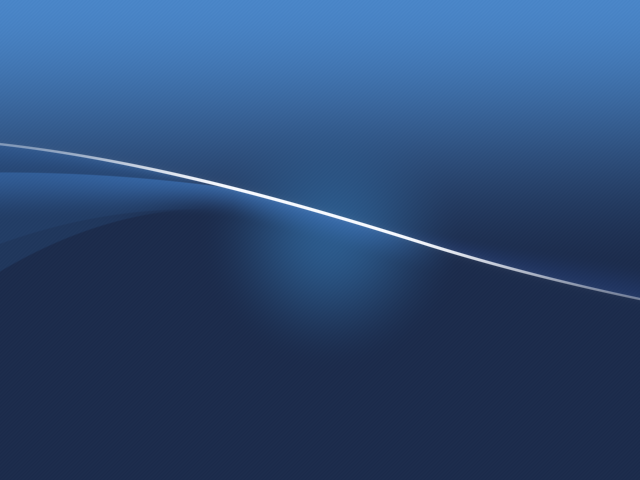
Give the GLSL for this background, as a Shadertoy shader.

```glsl
const vec3 NAVY = vec3(0.110, 0.172, 0.298);
const vec3 SKY = vec3(0.290, 0.525, 0.785);
const vec3 GLOW = vec3(0.178, 0.370, 0.570);
const vec3 SHEEN = vec3(0.225, 0.430, 0.690);
const vec3 VEIL = vec3(0.138, 0.245, 0.405);
const vec3 DUSK = vec3(0.135, 0.225, 0.420);

// Cubic through two (x, height, slope) knots
float hermite(float x, vec3 a, vec3 b) {
    float span = b.x - a.x;
    float t = clamp((x - a.x) / span, 0.0, 1.0);
    float rise = t * t * (3.0 - 2.0 * t);
    float bend = t * (1.0 - t) * (a.z * (1.0 - t) - b.z * t);
    return mix(a.y, b.y, rise) + span * bend;
}

float ribbonHeight(float x) {
    vec3 left = vec3(0.0, 0.6997, -0.15);
    vec3 middle = vec3(0.66, 0.494, -0.42);
    vec3 right = vec3(1.0, 0.377, -0.28);
    return x < middle.x ? hermite(x, left, middle) : hermite(x, middle, right);
}

float arcHeight(float x, float apex, float peak, float curvature) {
    float offset = x - apex;
    return peak - curvature * offset * offset;
}

// Soft coverage of the area where depth is positive
float cover(float depth, float softness) {
    return smoothstep(-softness, softness, depth);
}

float fadeOut(float start, float end, float value) {
    return 1.0 - smoothstep(start, end, value);
}

float diagonalWeave(vec2 p, float period) {
    return sin(6.28318 * (p.x - p.y) / period);
}

void mainImage(out vec4 fragColor, in vec2 fragCoord) {
    vec2 p = fragCoord / iResolution.y;
    float x = fragCoord.x / iResolution.x;
    float y = p.y;
    float pixel = 1.0 / iResolution.y;
    float ribbon = ribbonHeight(x);
    float below = cover(ribbon - y, pixel);

    // Sky above the ribbon, navy below
    vec3 sky = mix(NAVY, SKY, smoothstep(0.42, 1.02, y));
    float duskDepth = (y - ribbon) / mix(0.03, 0.075, smoothstep(0.6, 1.0, x));
    sky = mix(sky, DUSK, 0.7 * fadeOut(0.0, 1.0, duskDepth) * smoothstep(0.5, 0.75, x));
    vec3 ground = NAVY;

    // Overlapping veils at the lower left
    float veilFade = fadeOut(0.16, 0.34, x);
    float innerArc = arcHeight(x, 0.3, 0.564, 0.8);
    float outerArc = arcHeight(x, 0.33, 0.565, 1.2);
    ground = mix(ground, VEIL, 0.6 * veilFade * cover(y - outerArc, pixel));
    ground = mix(ground, VEIL, 0.85 * veilFade * cover(y - innerArc, pixel));

    // Round glow behind the ribbon
    float glow = 0.92 * fadeOut(0.01, 0.28, distance(p, vec2(0.69, 0.51)));
    sky = mix(sky, GLOW, glow);
    ground = mix(ground, GLOW, glow);

    // Sheen hanging under the ribbon and its second edge
    float edge = min(arcHeight(x, 0.0, 0.641, 0.25), ribbon);
    float sheenLength = mix(0.105, 0.065, smoothstep(0.0, 0.4, x));
    float sheen = fadeOut(-0.01, sheenLength, edge - y) * cover(edge - y, pixel);
    sheen *= mix(0.68, 0.88, smoothstep(0.0, 0.3, x)) * fadeOut(0.52, 0.72, x);
    float upperBand = cover(y - edge, pixel) * fadeOut(0.25, 0.42, x);
    vec3 bandColor = mix(VEIL, SHEEN, 0.2 + 0.3 * smoothstep(edge, ribbon + pixel, y));
    ground = mix(ground, bandColor, upperBand);
    ground = mix(ground, SHEEN, sheen);
    vec3 color = mix(sky, ground, below);

    // Fine diagonal texture
    color += 0.006 * diagonalWeave(p, 0.0075);

    // Bright ribbon, fading and thinning toward both ends
    float strength = mix(0.42, 1.0, smoothstep(0.0, 0.38, x));
    strength *= mix(1.0, 0.4, smoothstep(0.6, 1.02, x));
    float halfWidth = mix(0.0018, 0.0034, strength);
    float lineDistance = 0.96 * abs(y - ribbon);
    float line = cover(halfWidth - lineDistance, 0.8 * pixel);
    float halo = 0.1 * exp(-lineDistance / 0.006);
    color = mix(color, vec3(0.97, 0.98, 1.0), strength * max(line, halo));

    fragColor = vec4(color, 1.0);
}
```
